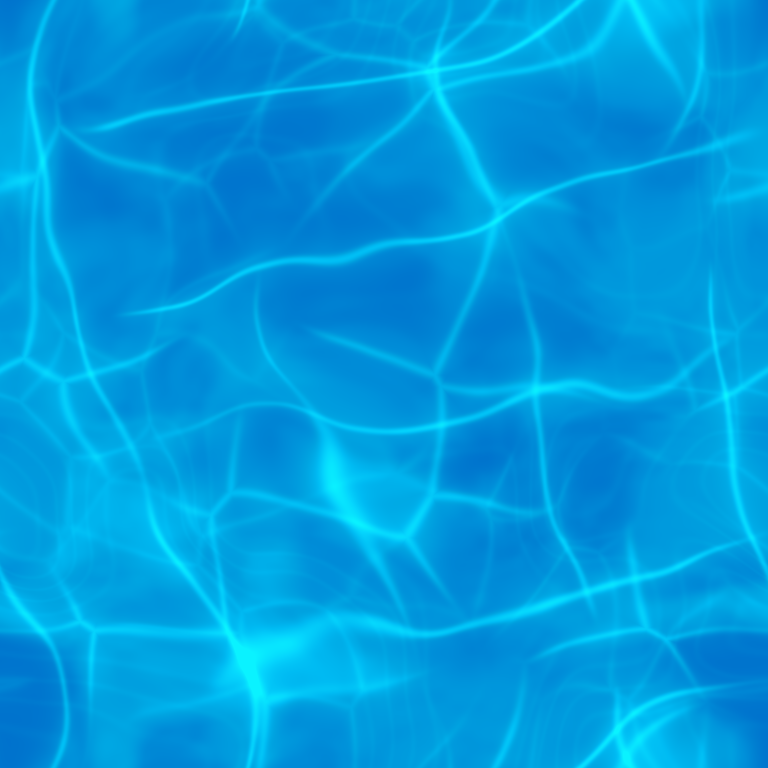
A WebGL 1 fragment shader for this texture:

```glsl
precision highp float;
// Sunlit pool water: wrapping strands of caustic light over soft blue depths.
uniform vec2 u_resolution;

float hash(vec2 p, float seed) {
  return fract(sin(dot(p, vec2(127.1, 311.7)) + seed * 7.47) * 43758.545);
}

// Wraps whole numbers; the half step keeps it safe from rounding.
vec2 wrapIndex(vec2 i, vec2 cells) {
  return i - cells * floor((i + 0.5) / cells);
}

// Value noise that wraps after a whole number of cells across the canvas.
float noise(vec2 p, vec2 cells, float seed) {
  vec2 q = p * cells, i = floor(q), f = q - i;
  f = f * f * f * (f * (f * 6.0 - 15.0) + 10.0);
  vec2 a = wrapIndex(i, cells), b = wrapIndex(i + 1.0, cells);
  return mix(mix(hash(a, seed), hash(vec2(b.x, a.y), seed), f.x),
             mix(hash(vec2(a.x, b.y), seed), hash(b, seed), f.x), f.y);
}

float fbm(vec2 p, vec2 cells, float seed) {
  float sum = 0.0, weight = 0.5;
  for (int i = 0; i < 4; i++) {
    sum += weight * noise(p, cells, seed + float(i) * 7.0);
    cells *= 2.0;
    weight *= 0.55;
  }
  return sum;
}

vec2 warp(vec2 p, vec2 cells, float seed) {
  return vec2(noise(p, cells, seed), noise(p, cells, seed + 3.0)) - 0.5;
}

// Offset from lattice position q to the jittered site of a cell, in canvas units.
vec2 siteOffset(vec2 q, vec2 cell, vec2 cells, float seed) {
  vec2 id = wrapIndex(cell, cells);
  vec2 jitter = vec2(hash(id, seed), hash(id, seed + 5.0)) - 0.5;
  return (cell + 0.5 + 0.8 * jitter - q) / cells;
}

// Distance to the nearest border of a wrapping net of cells.
float borderNet(vec2 p, vec2 cells, float seed) {
  vec2 q = p * cells, base = floor(q), home = base, nearest = vec2(9.0);
  for (int y = -1; y <= 1; y++)
    for (int x = -1; x <= 1; x++) {
      vec2 cell = base + vec2(float(x), float(y));
      vec2 r = siteOffset(q, cell, cells, seed);
      if (dot(r, r) < dot(nearest, nearest)) { nearest = r; home = cell; }
    }
  float border = 9.0;
  for (int y = -2; y <= 2; y++)
    for (int x = -2; x <= 2; x++) {
      vec2 r = siteOffset(q, home + vec2(float(x), float(y)), cells, seed);
      vec2 gap = r - nearest;
      if (dot(gap, gap) > 0.00001)
        border = min(border, dot(0.5 * (r + nearest), normalize(gap)));
    }
  return max(border, 0.0);
}

// Distance to parallel strands; "repeats" holds whole counts per axis.
float strands(vec2 p, vec2 repeats) {
  return abs(fract(dot(p, repeats)) - 0.5) / length(repeats);
}
// Sharp filament inside a soft glow.
float filament(float dist, float width, float core, float reach, float glow) {
  return core * exp(-dist * dist / (width * width)) + glow * exp(-dist / reach);
}
// Light that fades in and out over the canvas.
float fade(vec2 p, vec2 cells, float seed) {
  return smoothstep(0.25, 0.7, noise(p, cells, seed));
}

vec3 climb(vec3 color, float start, vec3 next, float level) {
  return mix(color, next, clamp((level - start) / (next.g - start), 0.0, 1.0));
}

// Palette ordered by its green channel, which serves as the light level.
vec3 waterColor(float level) {
  vec3 color = climb(vec3(0.0, 0.44, 0.80), 0.44, vec3(0.0, 0.50, 0.82), level);
  color = climb(color, 0.50, vec3(0.0, 0.56, 0.85), level);
  color = climb(color, 0.56, vec3(0.0, 0.64, 0.88), level);
  color = climb(color, 0.64, vec3(0.0, 0.73, 0.95), level);
  color = climb(color, 0.73, vec3(0.02, 0.83, 0.99), level);
  return climb(color, 0.83, vec3(0.04, 0.95, 1.0), level);
}

void main() {
  // The shift lays the canvas edges through calm water.
  vec2 p = gl_FragCoord.xy / u_resolution + vec2(0.404, 0.655);
  vec2 swell = 0.17 * warp(p, vec2(3.0), 11.0) + 0.045 * warp(p, vec2(8.0), 23.0);
  vec2 drift = 0.15 * warp(p, vec2(4.0), 41.0) + 0.04 * warp(p, vec2(9.0), 53.0);

  // Soft depths, pale sheets and faint ripple contours.
  float depth = fbm(p + drift, vec2(5.0, 6.0), 61.0);
  float sheet = noise(p + 1.3 * swell, vec2(5.0, 7.0), 71.0);
  float contour = 0.5 + 0.5 * cos(36.0 * noise(p + drift, vec2(5.0), 83.0));
  float level = mix(0.44, 0.595, smoothstep(0.2, 0.8, depth));
  level += 0.10 * smoothstep(0.6, 0.95, sheet) + 0.018 * pow(contour, 6.0);

  // Long strands rising to the right, steep ones crossing them, and looser nets.
  float width = mix(0.0035, 0.007, sheet);
  float rising = strands(p + swell, vec2(-1.0, 4.0));
  float steep = strands(p + drift, vec2(4.0, 1.0));
  float net = borderNet(p + 0.6 * (swell + drift), vec2(4.0, 5.0), 17.0);
  float web = borderNet(p + drift - 0.5 * swell, vec2(6.0, 7.0), 29.0);
  float light = fade(p + drift, vec2(4.0), 91.0) * filament(rising, width, 0.29, 0.022, 0.12);
  light += fade(p + swell, vec2(4.0, 5.0), 97.0) * filament(steep, width, 0.22, 0.026, 0.10);
  light += fade(p + drift, vec2(5.0), 103.0) * filament(net, 0.006, 0.15, 0.02, 0.09);
  light += fade(p + swell, vec2(6.0), 109.0) * filament(web, 0.006, 0.04, 0.016, 0.035);
  level += 0.6 * (1.0 - exp(-light / 0.6));
  gl_FragColor = vec4(waterColor(level), 1.0);
}
```
